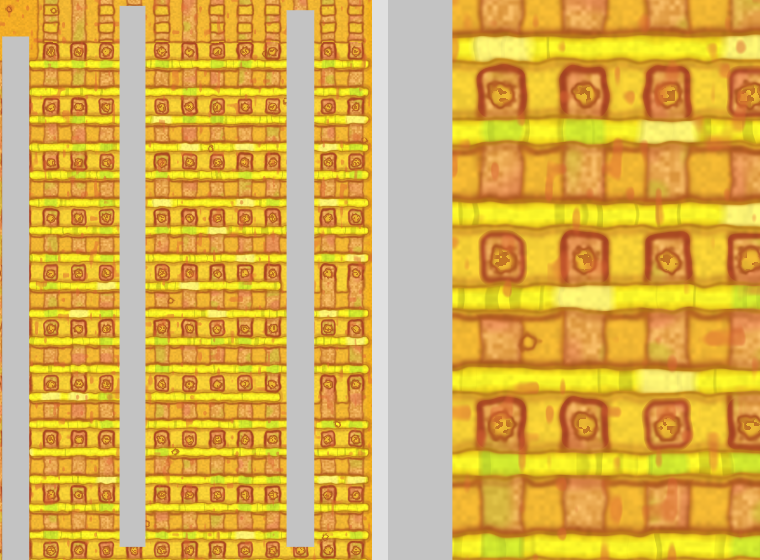
Left: the whole. Right: its middle third, enlarged.
This pattern is drawn by a Shadertoy shader. Its source:

```glsl
// A worn microchip memory array: yellow metal rails cross vertical diffusion strips,
// with a grid of contact pads whose slots open by chance, behind three flat grey bars.
// Distance functions in folded cells give the shapes; value noise gives wobble and stain.

float hash(vec2 p) {
    return fract(sin(dot(p, vec2(127.1, 311.7))) * 43758.5453);
}

float noise(vec2 p) {
    vec2 i = floor(p), f = fract(p);
    f = f * f * (3.0 - 2.0 * f);
    return mix(mix(hash(i), hash(i + vec2(1, 0)), f.x),
               mix(hash(i + vec2(0, 1)), hash(i + vec2(1, 1)), f.x), f.y);
}

float box(vec2 p, vec2 halfSize, float radius) {
    vec2 d = abs(p) - halfSize + radius;
    return length(max(d, 0.0)) + min(max(d.x, d.y), 0.0) - radius;
}

float smoothMax(float a, float b, float k) {
    float h = max(k - abs(a - b), 0.0) / k;
    return max(a, b) + h * h * k * 0.25;
}

// Coverage of a filled shape, and of a soft line along its border
float fill(float d, float pixel) { return clamp(0.5 - d / pixel, 0.0, 1.0); }
float edge(float d, float width) { return exp(-d * d / (width * width)); }

void mainImage(out vec4 fragColor, in vec2 fragCoord) {
    // The canvas is 768 units tall, with y running down
    float pixel = 768.0 / iResolution.y;
    vec2 p = vec2(fragCoord.x, iResolution.y - fragCoord.y) * pixel;
    vec2 q = p + 2.2 * (vec2(noise(p * 0.13), noise(p * 0.13 + 40.0)) - 0.5);
    float grain = noise(p * 0.42), stain = noise(p * 0.055 + 9.0);
    vec3 outline = vec3(0.68, 0.34, 0.12);

    // Folded cell: contacts every 38 across and 76 down
    float col = floor((q.x - 13.0) / 38.0), row = floor((q.y - 32.0) / 76.0);
    float u = q.x - 32.0 - 38.0 * col, v = q.y - 70.0 - 76.0 * row;
    float bit = hash(vec2(col, row + 3.0));

    // Gate layer, cut by slots that run down or up from some pads
    float gate = box(vec2(q.x - 270.0, v), vec2(229, 27), 6.0);
    float slot = 99.0;
    if (bit > 0.6) slot = box(vec2(u, v - 20.0), vec2(10, 31), 5.0);
    if (bit < 0.17) slot = box(vec2(u, v + 20.0), vec2(10, 31), 5.0);
    gate = smoothMax(gate, -slot, 6.0);
    gate = max(gate, 58.0 - q.y);

    // Diffusion strips show outside the gate layer and in the pads
    float strip = max(max(abs(u) - 9.5, -gate), q.x - 499.0);
    float pad = row < 0.0 ? 99.0 : box(vec2(u, v), vec2(9.0, 10.0), 4.0);
    float diffusion = min(strip, pad);

    // Base field, warmer outside the array
    vec3 color = mix(vec3(0.95, 0.72, 0.20), vec3(0.97, 0.82, 0.21), fill(gate, 6.0));
    color = mix(color, vec3(0.95, 0.69, 0.12), smoothstep(497.0, 508.0, q.x));
    vec3 silicon = mix(vec3(0.90, 0.61, 0.24), vec3(0.95, 0.73, 0.40), grain);
    silicon = mix(silicon, vec3(0.82, 0.75, 0.22), smoothstep(0.62, 0.85, stain) * 0.7);
    silicon = mix(silicon, vec3(0.90, 0.50, 0.34), smoothstep(0.4, 0.15, stain) * 0.6);
    color = mix(color, silicon, fill(diffusion, pixel * 2.0));
    color = mix(color, outline, 0.60 * edge(strip, 1.6));
    color = mix(color, outline, 0.75 * edge(gate, 1.7));
    color = mix(color, vec3(0.66, 0.25, 0.14), 0.85 * edge(diffusion, 1.7) * fill(pad - 2.0, pixel));

    // Contact holes: rough dark rings with bright flecks
    if (row >= 0.0) {
        float r = length(vec2(u, v - 1.0)) + 2.0 * (grain - 0.5);
        color = mix(color, vec3(0.93, 0.72, 0.20), fill(r - 5.5, 2.0));
        color = mix(color, vec3(0.67, 0.31, 0.12), 0.85 * edge(r - 5.5, 1.4));
        color = mix(color, outline, 0.7 * fill(r - 4.0, 2.0) * step(0.55, noise(p * 0.6 + 5.0)));
    }

    // Linked studs on the strips along the top
    if (q.y < 58.0 && mod(col, 4.0) != 2.0) {
        float stud = box(vec2(u, mod(q.y, 24.0) - 14.0), vec2(10.0, 7.0), 3.0);
        color = mix(color, vec3(0.96, 0.80, 0.18), 0.8 * fill(stud, pixel));
        color = mix(color, outline, 0.85 * edge(stud, 1.7));
    }

    // Plate in the upper left corner
    float plate = box(q - vec2(20, 5), vec2(32, 79), 8.0);
    color = mix(color, vec3(0.95, 0.68, 0.15), fill(plate, pixel));
    color = mix(color, outline, 0.6 * edge(plate, 1.6));

    // Horizontal metal rails every 38 units, a few of them cut short
    float rail = floor((q.y - 69.0) / 38.0), w = q.y - 88.0 - 38.0 * rail;
    if (rail >= 0.0) {
        float end = hash(vec2(rail, 7.0)) > 0.86 ? 384.0 : 505.0;
        float bead = noise(vec2(q.x * 0.16, rail * 5.0));
        float metal = box(vec2(q.x - 0.5 * (end + 40.0), w),
                          vec2(0.5 * (end - 40.0), 4.7 + 0.9 * bead), 4.0);
        vec3 shine = mix(vec3(0.95, 0.86, 0.12), vec3(0.99, 0.97, 0.16), fill(abs(w) - 2.8, 2.0));
        shine *= 1.0 - 0.14 * smoothstep(0.72, 0.9, noise(vec2(q.x * 0.3, rail * 9.0)));
        float patchy = hash(vec2(col, rail + 0.5));
        float crossing = fill(abs(u) - 9.0, 3.0);
        shine = mix(shine, vec3(0.72, 0.88, 0.20), 0.6 * crossing * step(0.62, patchy));
        shine = mix(shine, vec3(1.0, 0.96, 0.52), 0.8 * fill(abs(u) - 13.0, 5.0) * step(patchy, 0.09));
        color = mix(color, outline, 0.35 * edge(metal - 3.0, 2.2));
        color = mix(color, shine, fill(metal, pixel * 1.3));
        color = mix(color, vec3(0.70, 0.46, 0.08), 0.75 * edge(metal - 0.6, 1.2));
    }

    // Wear: fine grain, reddish scuffs and scattered dirt rings
    color *= 0.95 + 0.09 * grain;
    float scuff = smoothstep(0.76, 0.92, noise(p * vec2(0.16, 0.09) + 70.0));
    color = mix(color, vec3(0.86, 0.40, 0.20), 0.5 * scuff);
    vec2 cell = floor(p / 54.0);
    vec2 speck = fract(p / 54.0) * 54.0 - 12.0 - 30.0 * vec2(hash(cell), hash(cell + 8.0));
    float dirt = length(speck) - 3.5 - 3.0 * (grain - 0.5);
    color = mix(color, outline, 0.8 * edge(dirt, 1.3) * step(0.86, hash(cell + 21.0)));

    // Flat grey bars over the array
    float bars = box(p - vec2(21.5, 420.0), vec2(18.5, 370.0), 0.0);
    bars = min(bars, box(p - vec2(181.75, 379.0), vec2(17.75, 371.0), 0.0));
    bars = min(bars, box(p - vec2(412.0, 382.0), vec2(19.0, 368.0), 0.0));
    color = mix(color, vec3(0.763), fill(bars, pixel));

    fragColor = vec4(color, 1.0);
}
```
